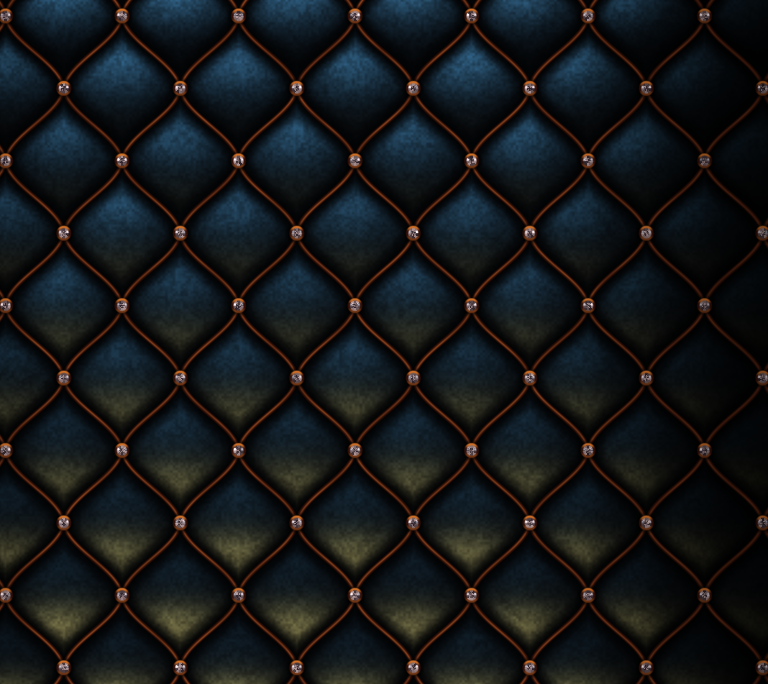
Give the GLSL for this pattern, as a WebGL 2 fragment shader.

```glsl
#version 300 es
precision highp float;
// Tufted leather: ogee cushions between copper cords, with a jewel at every crossing.
// A staggered lattice with wave-shaped seams gives the cells; each cushion catches a
// blue light from above and an olive light from below, both fading to the right.
uniform vec2 u_resolution;
out vec4 fragColor;

const float PI = 3.14159265;
const vec2 PITCH = vec2(0.1517, 0.0943);   // column and row spacing, in canvas widths
const vec2 ANCHOR = vec2(0.0072, 0.8698);  // one jewel in the top row
const float CORD_RADIUS = 0.0028;
const float JEWEL_RADIUS = 0.0096;

const vec3 LEATHER = vec3(0.018, 0.026, 0.036);
const vec3 BLUE_LIGHT = vec3(0.155, 0.325, 0.445);
const vec3 OLIVE_LIGHT = vec3(0.42, 0.39, 0.22);
const vec3 CORD_DARK = vec3(0.15, 0.045, 0.02);
const vec3 CORD_LIGHT = vec3(0.52, 0.25, 0.11);
const vec3 GOLD = vec3(0.85, 0.46, 0.16);

float hash(vec2 p) {
    vec3 q = fract(vec3(p.xyx) * 0.1031);
    q += dot(q, q.yzx + 33.33);
    return fract((q.x + q.y) * q.z);
}

float valueNoise(vec2 p) {
    vec2 i = floor(p), f = fract(p);
    f = f * f * (3.0 - 2.0 * f);
    return mix(mix(hash(i), hash(i + vec2(1, 0)), f.x),
               mix(hash(i + vec2(0, 1)), hash(i + vec2(1, 1)), f.x), f.y);
}

float bell(float x, float width) {
    return exp(-x * x / (width * width));
}

// Closest lattice point; columns repeat every 1, rows every 2.
vec2 nearestNode(vec2 g, vec2 shift) {
    return shift + vec2(round(g.x - shift.x), 2.0 * round((g.y - shift.y) * 0.5));
}

// Signed distance to the seam: negative in cushions of the integer columns.
float seamDistance(vec2 g) {
    float t = abs(mod(g.y + 1.0, 2.0) - 1.0);
    float across = abs(fract(g.x + 0.5) - 0.5);
    float wave = 0.5 * mix(0.5 - 0.5 * cos(PI * t), t, 0.2);
    float slope = 0.5 * mix(0.5 * PI * sin(PI * t), 1.0, 0.2) * PITCH.x / PITCH.y;
    return (across - wave) * PITCH.x / sqrt(1.0 + slope * slope);
}

// q: offset from the cushion centre, y pointing down; uv: place on the canvas.
vec3 cushion(vec2 q, float edge, vec2 uv, float variation) {
    float lean = 0.05 + 0.2 * smoothstep(0.55, 1.0, uv.x);
    float side = 0.25 + 0.75 * bell(q.x + lean, 0.36);
    float puff = smoothstep(0.002, 0.027, edge);
    float blue = bell(q.y + 0.42, 0.54) * mix(0.18, 1.0, pow(uv.y, 1.5));
    float olive = bell(q.y - 0.45, 0.36) * pow(1.0 - smoothstep(-0.15, 0.95, uv.y), 1.1);
    vec3 light = BLUE_LIGHT * blue + OLIVE_LIGHT * olive;
    return LEATHER * (0.4 + 0.6 * puff) + light * puff * side * mix(0.88, 1.12, variation);
}

vec3 cord(float d, float glow) {
    float ridge = bell(d / CORD_RADIUS + 0.1, 0.5);
    return mix(CORD_DARK, CORD_LIGHT, ridge * glow);
}

// p: offset from the jewel centre in units of its radius.
vec3 jewel(vec2 p, vec2 id, float blur) {
    float r = length(p);
    float sector = floor((atan(p.y, p.x) / PI + 1.0) * 5.0);
    float ring = step(0.36, r);
    float facet = hash(vec2(mod(sector, 10.0), ring) + id * 7.0 + 50.0);
    vec3 stone = mix(vec3(0.16, 0.12, 0.15), vec3(0.68, 0.58, 0.58), facet);
    stone += vec3(0.45, 0.48, 0.5) * bell(length(vec2(abs(p.x) - 0.5, p.y - 0.18)), 0.2);
    // Gold setting, brightest at the upper and lower claws
    float claws = smoothstep(0.25, 0.9, abs(p.y) / max(r, 0.01));
    vec3 setting = mix(CORD_DARK * 1.3, GOLD, claws * (0.65 + 0.35 * p.y));
    return mix(stone, setting, smoothstep(0.70 - blur, 0.70 + blur, r));
}

void main() {
    vec2 p = gl_FragCoord.xy / u_resolution.x;
    vec2 uv = gl_FragCoord.xy / u_resolution;
    float pixel = 1.0 / u_resolution.x;
    vec2 g = vec2(p.x - ANCHOR.x, ANCHOR.y - p.y) / PITCH;
    float fade = mix(1.0, 0.16, smoothstep(0.66, 1.02, uv.x));
    fade *= mix(0.75, 1.0, smoothstep(-0.02, 0.08, uv.x));

    // Leather cushions with fine grain
    float seam = seamDistance(g);
    vec2 centre = nearestNode(g, seam < 0.0 ? vec2(0.0, 1.0) : vec2(0.5, 0.0));
    vec3 color = cushion(g - centre, abs(seam), uv, hash(centre + 20.0));
    float grain = 0.6 * valueNoise(p * 300.0) + 0.4 * valueNoise(p * 130.0 + 9.0);
    color *= (0.72 + 0.56 * grain) * fade;

    // Cords, with a slow change in sheen along them
    float sheen = mix(0.55, 1.0, valueNoise(p * 34.0)) * mix(0.45, 1.0, fade);
    float cordMask = 1.0 - smoothstep(CORD_RADIUS - pixel, CORD_RADIUS + pixel, abs(seam));
    color = mix(color, cord(seam, sheen) * mix(0.6, 1.0, fade), cordMask);

    // Jewels and the dark dimples around them
    vec2 nodeA = nearestNode(g, vec2(0.0)), nodeB = nearestNode(g, vec2(0.5, 1.0));
    vec2 toA = (g - nodeA) * PITCH, toB = (g - nodeB) * PITCH;
    bool useA = dot(toA, toA) < dot(toB, toB);
    vec2 offset = (useA ? toA : toB) * vec2(1.0, -1.0);
    float r = length(offset);
    color *= mix(0.4, 1.0, smoothstep(JEWEL_RADIUS, JEWEL_RADIUS * 1.7, r));
    float jewelMask = 1.0 - smoothstep(JEWEL_RADIUS - pixel, JEWEL_RADIUS + pixel, r);
    vec3 gem = jewel(offset / JEWEL_RADIUS, useA ? nodeA : nodeB, pixel / JEWEL_RADIUS);
    color = mix(color, gem * mix(0.55, 1.0, fade), jewelMask);

    fragColor = vec4(color, 1.0);
}
```
